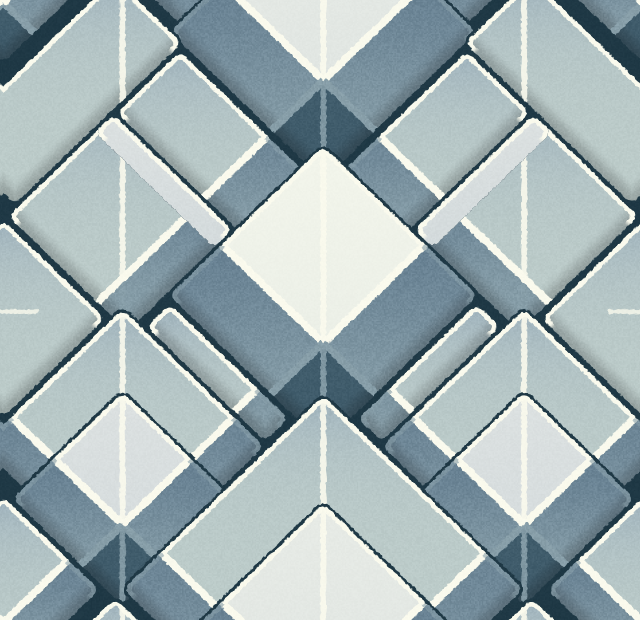
This pattern is drawn by a WebGL 2 fragment shader. Its source:

```glsl
#version 300 es
precision highp float;
// Overlapping bevelled lozenge blocks, mirrored about a vertical axis and tiled.
// Each block lives in skewed (right-down, left-down) axes; two split values cut it
// into a lit face, two slate sides and a dark foot. Rows are painted top to bottom.
uniform vec2 u_resolution;
out vec4 fragColor;

const vec2  TILE = vec2(7.68, 7.46);   // one mirrored tile, in drawing units
const vec2  REPEATS = vec2(1.0, 1.0);  // tiles across and down
const float MIRROR_X = 3.88;           // main axis of symmetry
const float SIDE_X = 2.41;             // axis of the side columns
const float EDGE_X = 3.84;             // axis where mirrored halves meet
const float SLOPE = 0.97;              // steepness of the block edges
const float CORNER = 0.07;
const float GAP = 0.035;               // dark joint around a block
const float RIM = 0.055;               // bright upper edge
const float SEAM = 0.045;              // line between face and sides
const float SPINE = 0.035;             // half width of the vertical lines
const float RAGGED = 0.022;
const float GRAIN = 0.07;
const float NONE = 99.0;               // split or axis that is not used

const vec3 CREAM = vec3(0.98, 0.98, 0.93);
const vec3 WHITE = vec3(0.95, 0.96, 0.92);
const vec3 PALE  = vec3(0.86, 0.88, 0.88);
const vec3 MIST  = vec3(0.74, 0.80, 0.79);
const vec3 DUSK  = vec3(0.60, 0.68, 0.73);
const vec3 SLATE_LIT  = vec3(0.53, 0.62, 0.66);
const vec3 SLATE_DEEP = vec3(0.40, 0.50, 0.57);
const vec3 FOOT = vec3(0.25, 0.36, 0.42);
const vec3 NAVY = vec3(0.12, 0.22, 0.27);

float pixel, wear;   // pixel size and edge wobble, set in main

float hash(vec2 p) {
  vec3 q = fract(vec3(p.xyx) * 0.1031);
  q += dot(q, q.yzx + 33.33);
  return fract((q.x + q.y) * q.z);
}

float noise(vec2 p) {
  vec2 i = floor(p), f = fract(p);
  f = f * f * (3.0 - 2.0 * f);
  return mix(mix(hash(i), hash(i + vec2(1, 0)), f.x),
             mix(hash(i + vec2(0, 1)), hash(i + vec2(1, 1)), f.x), f.y);
}

// 1 where d is negative, with a soft edge
float inside(float d) { return 1.0 - smoothstep(-pixel, pixel, d); }

// Paints one block hanging from its top corner
void block(inout vec3 col, vec2 p, vec2 top, vec2 size, vec2 split,
           vec3 face, float axis, float gap) {
  float unit = length(vec2(1.0, SLOPE));
  vec2 o = p - top;
  vec2 ab = 0.5 * vec2(o.y / SLOPE + o.x, o.y / SLOPE - o.x);
  vec2 e = abs(ab - 0.5 * size) - 0.5 * size + CORNER;
  float d = (length(max(e, 0.0)) + min(max(e.x, e.y), 0.0) - CORNER) * unit + wear;
  if (d > gap + 2.0 * pixel) return;

  // Faces, sides and foot
  vec2 past = (split - ab) * unit + wear;
  vec2 beyond = vec2(inside(past.x), inside(past.y));
  float side = max(beyond.x, beyond.y), foot = beyond.x * beyond.y;
  float fall = clamp((ab.x + ab.y) / (size.x + size.y), 0.0, 1.0);
  float shade = face.r < 0.8 ? 0.9 * exp(-1.5 * max(ab.x + ab.y, 0.0)) : 0.12 * fall;
  vec3 slate = mix(SLATE_DEEP, SLATE_LIT, smoothstep(0.25, 0.95, fall));
  vec3 fill = mix(mix(face, DUSK, shade), slate, side);
  fill = mix(fill, FOOT, foot);

  // Soft shadow along the lower edges
  vec2 toEnd = (size - ab) * unit;
  float low = 1.0 - smoothstep(0.0, 0.22, min(toEnd.x, toEnd.y));
  fill *= 1.0 - 0.2 * low * step(0.01, gap);

  // Bright spine, seams and upper rim
  vec3 line = mix(CREAM, SLATE_LIT, side);
  fill = mix(fill, line, 0.9 * inside(abs(p.x - axis) - SPINE + wear));
  vec2 seam = vec2(inside(abs(past.x) - SEAM), inside(abs(past.y) - SEAM));
  fill = mix(fill, mix(CREAM, SLATE_LIT, beyond.y), seam.x);
  fill = mix(fill, mix(CREAM, SLATE_LIT, beyond.x), seam.y);
  float rim = inside(-d - RIM) * (1.0 - smoothstep(0.08, 0.14, min(ab.x, ab.y)));
  fill = mix(fill, line, rim * mix(1.0, 0.6, side));

  col = mix(col, NAVY, inside(d - gap));
  col = mix(col, fill, inside(d));
}

// All blocks of one tile, from the top downwards
void paintTile(inout vec3 col, vec2 p) {
  block(col, p, vec2(2.50, -0.26), vec2(2.0, 0.80), vec2(NONE), MIST, SIDE_X, GAP);
  block(col, p, vec2(1.72, 0.62), vec2(0.76, 1.75), vec2(NONE, 1.05), MIST, NONE, GAP);
  block(col, p, vec2(2.52, 1.38), vec2(1.26, 1.43), vec2(NONE, 1.07), MIST, SIDE_X, GAP);
  block(col, p, vec2(2.52, 1.38), vec2(0.22, 1.43), vec2(NONE), PALE, NONE, 0.0);
  block(col, p, vec2(0.0, 1.76), vec2(1.85), vec2(1.22), WHITE, 0.0, GAP);
  block(col, p, vec2(EDGE_X, 2.65), vec2(1.22), vec2(NONE), MIST, NONE, GAP);
  float tick = max(abs(p.y - 3.75) - 0.025, EDGE_X - 0.42 - p.x);
  col = mix(col, CREAM, 0.8 * inside(tick + wear));
  block(col, p, vec2(1.84, 3.66), vec2(0.28, 1.42), vec2(NONE, 1.05), MIST, NONE, GAP);
  block(col, p, vec2(SIDE_X, 3.72), vec2(1.70), vec2(1.34), MIST, SIDE_X, GAP);
  block(col, p, vec2(SIDE_X, 4.72), vec2(1.32), vec2(0.82), PALE, SIDE_X, GAP);
  block(col, p, vec2(0.0, 4.76), vec2(2.40), vec2(1.95), MIST, 0.0, GAP);
  block(col, p, vec2(EDGE_X, 5.98), vec2(1.15), vec2(0.78), MIST, NONE, GAP);
  block(col, p, vec2(0.0, 6.06), vec2(1.84), vec2(1.22), mix(WHITE, PALE, 0.5), 0.0, GAP);
}

void main() {
  vec2 uv = gl_FragCoord.xy / u_resolution;
  vec2 p = vec2(uv.x, 1.0 - uv.y) * REPEATS * TILE;
  pixel = 0.7 * TILE.x * REPEATS.x / u_resolution.x;
  wear = (noise(p * 38.0) - 0.5) * RAGGED;

  // Fold about the axis, then paint this tile with its neighbours above and below
  vec2 q = vec2(abs(mod(p.x - MIRROR_X + EDGE_X, TILE.x) - EDGE_X), mod(p.y, TILE.y));
  vec3 col = NAVY;
  for (int k = -1; k <= 1; k++) paintTile(col, q - vec2(0.0, float(k) * TILE.y));

  // Printed grain, strongest in the middle tones
  float mid = 1.0 - abs(2.0 * col.g - 1.1);
  col += (noise(p * 62.0) - 0.5) * GRAIN * clamp(mid, 0.2, 1.0);
  fragColor = vec4(clamp(col, 0.0, 1.0), 1.0);
}
```
